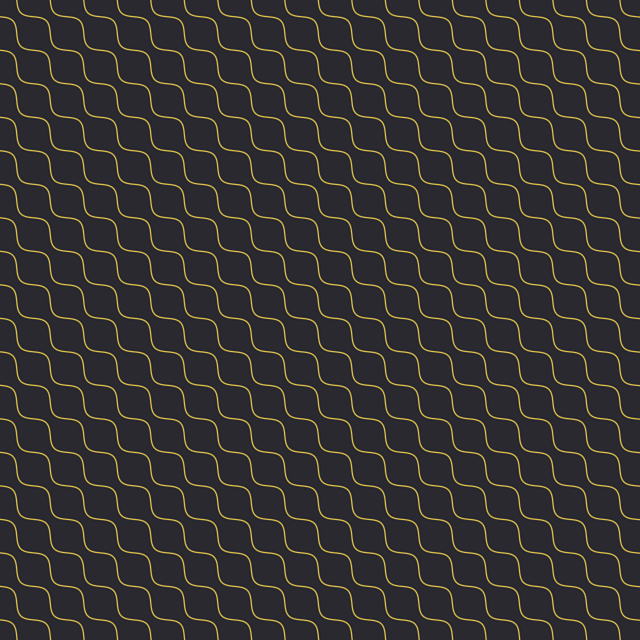
Give the GLSL for this pattern, as a three.js fragment shader.

```glsl
// Thin gold waves running diagonally down a dark ground, 19.1 repeats each way.
// Neighbouring waves are in antiphase, so they enclose rounded lozenges; each
// line is drawn from the sine curve's distance, estimated with its gradient.
varying vec2 vUv;

const float PI = 3.14159265;
const float REPEATS = 19.1;

// Distance, in canvas units, to the nearest wave.
float waveDistance(vec2 uv) {
  vec2 cell = vec2(uv.x, 1.0 - uv.y) * REPEATS;
  float along = cell.x + cell.y;
  float across = cell.x - cell.y;
  float slope = 0.82;
  float nearest = 1e3;
  for (int i = -1; i <= 1; i++) {
    float line = floor(across) + float(i);
    float phase = PI * (along - line - 0.5);
    float offset = across - line - 0.5 + slope / PI * sin(phase);
    float bend = slope * cos(phase);
    nearest = min(nearest, abs(offset) / sqrt(2.0 + 2.0 * bend * bend));
  }
  return nearest / REPEATS;
}

void main() {
  float dist = waveDistance(vUv);
  float soft = 0.75 * max(fwidth(vUv.x), fwidth(vUv.y));
  float halfWidth = 0.00098;

  // Dark ground, very slightly deeper beside each line
  vec3 color = vec3(0.165, 0.162, 0.188);
  float rim = exp(-pow((dist - 0.0031) / 0.0008, 2.0));
  color = mix(color, vec3(0.12, 0.13, 0.18), 0.8 * rim);

  // Gold line
  float ink = 1.0 - smoothstep(halfWidth - soft, halfWidth + soft, dist);
  color = mix(color, vec3(0.90, 0.78, 0.30), ink);

  gl_FragColor = vec4(color, 1.0);
}
```
